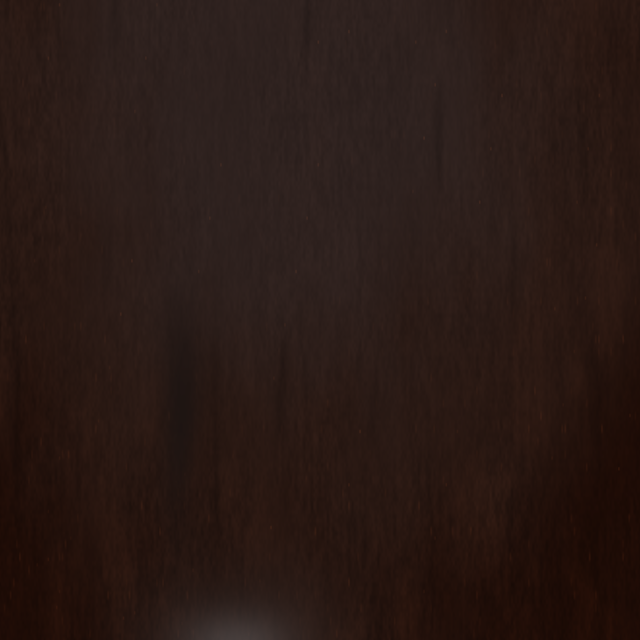
Reproduce this texture procedurally as a WebGL 1 fragment shader.

```glsl
precision highp float;
uniform vec2 u_resolution;

const vec3 EMBER = vec3(0.115, 0.045, 0.022);
const vec3 WALNUT = vec3(0.160, 0.095, 0.073);
const vec3 HAZE = vec3(0.180, 0.131, 0.120);
const vec3 RUST = vec3(0.085, 0.038, 0.016);
const vec3 SMOKE = vec3(0.105, 0.078, 0.072);
const vec3 GLOW = vec3(0.145, 0.165, 0.175);

float hash(vec2 p) {
  return fract(sin(dot(p, vec2(127.1, 311.7))) * 43758.5453);
}

float noise(vec2 p) {
  vec2 i = floor(p);
  vec2 f = fract(p);
  vec2 w = f * f * (3.0 - 2.0 * f);
  float low = mix(hash(i), hash(i + vec2(1.0, 0.0)), w.x);
  float high = mix(hash(i + vec2(0.0, 1.0)), hash(i + vec2(1.0, 1.0)), w.x);
  return mix(low, high, w.y);
}

float fbm(vec2 p) {
  float sum = 0.0;
  float amp = 0.5;
  for (int k = 0; k < 4; k++) {
    sum += amp * noise(p);
    p = p * 2.03 + 17.3;
    amp *= 0.5;
  }
  return sum / 0.9375;
}

float bell(float d, float width) {
  return exp(-d * d / (width * width));
}

// Faint slanting veins, broken along their length
float veins(vec2 p) {
  float sum = 0.0;
  for (int k = 0; k < 9; k++) {
    float id = float(k);
    float slant = 0.16 * (hash(vec2(id, 2.0)) - 0.5) * (p.y - 0.5);
    float bend = 0.07 * (noise(vec2(id * 7.3, p.y * 2.0 + id)) - 0.5);
    float center = (id + hash(vec2(id, 4.0))) / 9.0 + slant + bend;
    float width = mix(0.005, 0.013, hash(vec2(id, 9.0)));
    float fade = smoothstep(0.45, 0.85, noise(vec2(id * 5.7 + 2.0, p.y * 5.0)));
    sum += fade * bell(p.x - center + 0.012 * (fbm(p * vec2(30.0, 12.0)) - 0.5), width);
  }
  return sum;
}

// Broad smoky streak left of the middle
float streak(vec2 p) {
  float center = 0.283 + 0.025 * (noise(vec2(3.0, p.y * 5.0)) - 0.5);
  float width = 0.020 + 0.016 * noise(vec2(8.0, p.y * 7.0));
  return bell(p.x - center, width) * bell(p.y - 0.36, 0.17);
}

// Fine pores and threads of the grain, centred on zero
float fibers(vec2 p) {
  float thread = noise(p * vec2(130.0, 14.0)) - 0.5;
  float pore = noise(p * vec2(240.0, 48.0) + 5.0) - 0.5;
  float grit = noise(p * vec2(330.0, 150.0) + 9.0) - 0.5;
  return 0.5 * thread + 0.9 * pore + 0.7 * grit;
}

// Short bright ticks, one possible per cell
float flecks(vec2 p, vec2 cells, float share) {
  vec2 q = p * cells;
  vec2 id = floor(q);
  vec2 d = abs(fract(q) - 0.5);
  float present = step(1.0 - share, hash(id + 31.0));
  return present * smoothstep(0.5, 0.1, d.x) * smoothstep(0.5, 0.1, d.y) * hash(id + 57.0);
}

void main() {
  vec2 p = gl_FragCoord.xy / u_resolution;
  float cloud = fbm(p * vec2(6.0, 3.5) + 4.0) - 0.5;
  float band = fbm(p * vec2(22.0, 5.0) + 11.0) - 0.5;

  // Hazy upper middle falling to warm dark edges and base
  float sheen = 0.66 * smoothstep(-0.05, 0.8, p.y) + 0.42 * bell(p.x - 0.45, 0.36);
  sheen -= 0.18 * smoothstep(0.75, 1.0, p.x);
  sheen += 0.38 * cloud + 0.14 * band;
  vec3 color = mix(EMBER, WALNUT, smoothstep(0.02, 0.66, sheen));
  color = mix(color, HAZE, smoothstep(0.58, 1.10, sheen));

  // Warm figure shows most where the haze is thin
  float warmth = 1.0 - 0.75 * smoothstep(0.30, 1.0, sheen);
  float figure = smoothstep(0.02, 0.28, band + 0.4 * cloud);
  color += RUST * 0.24 * warmth * figure;

  // Fine vertical grain, stronger and patchier in the warm wood
  float patchy = 0.6 + 0.8 * noise(p * vec2(14.0, 6.0) + 40.0);
  color *= 1.0 + fibers(p) * patchy * mix(0.07, 0.22, warmth);
  color += RUST * flecks(p, vec2(210.0, 50.0), 0.05) * warmth * 0.7;
  color += RUST * flecks(p + 0.37, vec2(230.0, 120.0), 0.006) * 0.9;

  // Dark figure
  color *= 1.0 - 0.14 * min(veins(p), 1.0);
  color = mix(color, SMOKE, 0.75 * streak(p));

  // Blurred reflection at the lower edge, with its smoky surround
  vec2 wide = (p - vec2(0.36, 0.0)) / vec2(0.15, 0.10);
  vec2 core = (p - vec2(0.37, -0.01)) / vec2(0.09, 0.05);
  float spread = exp(-dot(wide, wide));
  color = mix(color, vec3(0.15, 0.11, 0.10), 0.6 * spread);
  color += GLOW * (0.20 * spread + 0.72 * exp(-dot(core, core)));

  gl_FragColor = vec4(clamp(color, 0.0, 1.0), 1.0);
}
```
